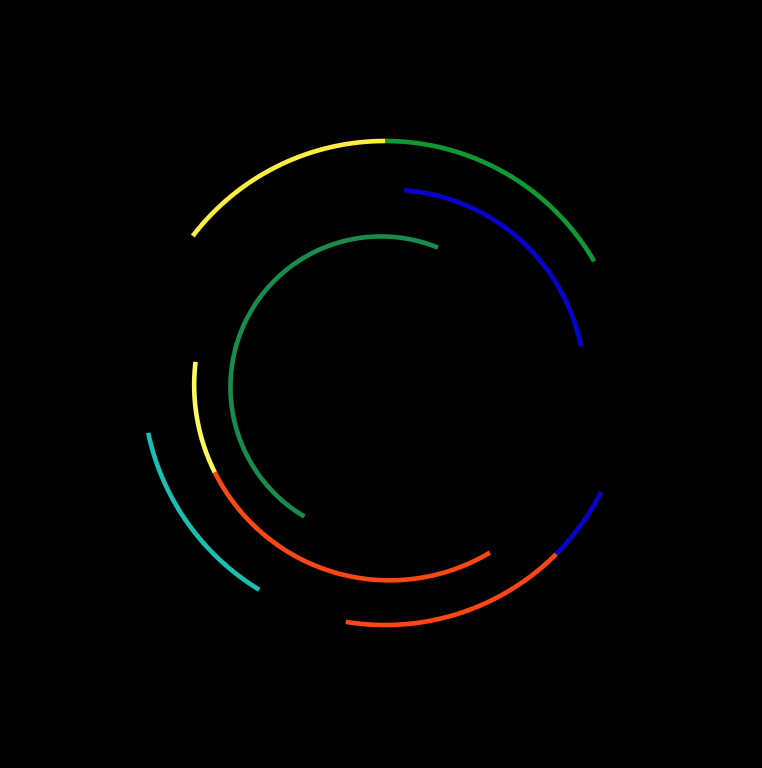
Write a Shadertoy shader that draws this background.

```glsl
// Thin coloured arcs on three nearly concentric rings over black.

const float HALF_WIDTH = 0.0030;  // half stroke width, in canvas heights

// Rings: centre offset from the canvas middle (xy) and radius (z)
const vec3 INNER_RING  = vec3(0.0000, -0.0039, 0.1960);
const vec3 MIDDLE_RING = vec3(0.0111, -0.0013, 0.2543);
const vec3 OUTER_RING  = vec3(0.0052,  0.0013, 0.3151);

const vec3 BACKGROUND = vec3(0.0);
const vec3 YELLOW = vec3(1.00, 0.93, 0.25);
const vec3 LEMON  = vec3(1.00, 0.98, 0.36);
const vec3 LEAF   = vec3(0.06, 0.60, 0.20);
const vec3 JADE   = vec3(0.09, 0.55, 0.30);
const vec3 BLUE   = vec3(0.02, 0.01, 0.80);
const vec3 ORANGE = vec3(1.00, 0.28, 0.08);
const vec3 CYAN   = vec3(0.10, 0.75, 0.70);

// Coverage of a flat-ended arc; span holds start and end in degrees,
// counterclockwise from the right
float arc(vec2 p, vec3 ring, vec2 span, float pixel) {
    vec2 q = p - ring.xy;
    vec2 angles = radians(span);
    float middle = 0.5 * (angles.x + angles.y);
    float halfSpan = 0.5 * (angles.y - angles.x);

    // Turn the arc's middle onto the x axis so the angle never wraps inside it
    float c = cos(middle), s = sin(middle);
    q = vec2(c * q.x + s * q.y, c * q.y - s * q.x);
    float toEnd = (abs(atan(q.y, q.x)) - halfSpan) * ring.z;
    float toEdge = abs(length(q) - ring.z) - HALF_WIDTH;

    return clamp(0.5 - toEdge / pixel, 0.0, 1.0)
         * clamp(0.5 - toEnd / pixel, 0.0, 1.0);
}

void mainImage(out vec4 fragColor, in vec2 fragCoord) {
    float pixel = 1.0 / iResolution.y;
    vec2 p = (fragCoord - 0.5 * iResolution.xy) * pixel;
    vec3 color = BACKGROUND;

    // Arcs never overlap, so adding them keeps shared ends seamless
    color += JADE * arc(p, INNER_RING, vec2(67.8, 239.4), pixel);

    color += BLUE   * arc(p, MIDDLE_RING, vec2(11.4, 85.7), pixel);
    color += LEMON  * arc(p, MIDDLE_RING, vec2(173.2, 206.5), pixel);
    color += ORANGE * arc(p, MIDDLE_RING, vec2(206.5, 300.9), pixel);

    color += LEAF   * arc(p, OUTER_RING, vec2(30.2, 90.0), pixel);
    color += YELLOW * arc(p, OUTER_RING, vec2(90.0, 142.6), pixel);
    color += CYAN   * arc(p, OUTER_RING, vec2(191.9, 238.7), pixel);
    color += ORANGE * arc(p, OUTER_RING, vec2(260.7, 315.0), pixel);
    color += BLUE   * arc(p, OUTER_RING, vec2(315.0, 333.2), pixel);

    fragColor = vec4(color, 1.0);
}
```
